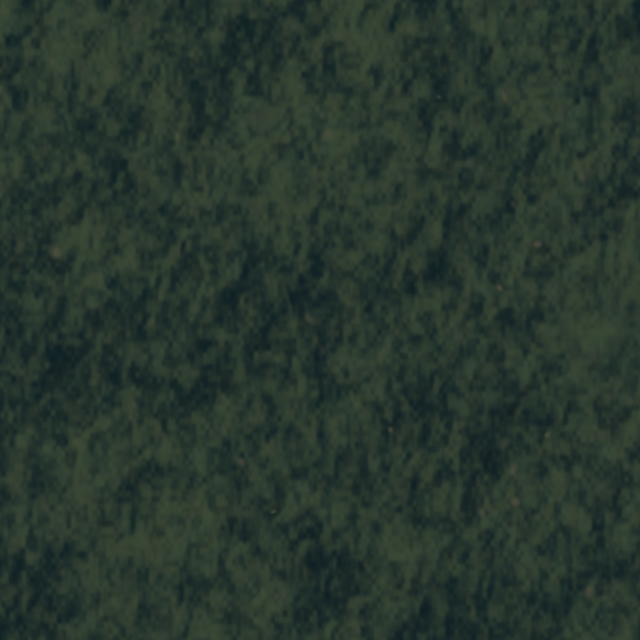
Write a WebGL 1 fragment shader that draws this texture.

```glsl
precision highp float;
// Dark mossy canopy: slanted, slightly stretched noise at five sizes, from broad
// shadow bands to fine grain, is summed into one tone and mapped to a ramp from
// teal shadow to olive green. Rare pale brown specks lie on top.
uniform vec2 u_resolution;

const vec3 MEAN_COLOR = vec3(0.157, 0.214, 0.179);
const vec3 TONE_SLOPE = vec3(0.034, 0.032, 0.014);  // colour change per unit of tone
const vec3 TINT_SHIFT = vec3(0.007, -0.002, -0.003);
const vec3 SPECK_COLOR = vec3(0.36, 0.33, 0.26);

// Noise cells per canvas: across the lean, along the lean
const vec2 BAND_FREQ  = vec2(6.5, 3.2);
const vec2 PATCH_FREQ = vec2(17.0, 10.0);
const vec2 CLUMP_FREQ = vec2(40.0, 24.0);
const vec2 LEAF_FREQ  = vec2(82.0, 50.0);
const vec2 GRAIN_FREQ = vec2(150.0, 108.0);

const float BAND_GAIN  = 1.10;
const float PATCH_GAIN = 0.85;
const float CLUMP_GAIN = 1.10;
const float LEAF_GAIN  = 1.45;
const float GRAIN_GAIN = 0.95;

const float BAND_LEAN = 1.05;   // radians from horizontal
const float LEAF_LEAN = 1.20;
const float WARP = 0.009;
const float SKEW = 0.06;        // deepens shadows, flattens highlights
const float SOFT_LIMIT = 0.07;
const float SPECK_CELLS = 17.0;
const float SPECK_CHANCE = 0.13;
const float SPECK_RADIUS = 0.20; // in speck cells

float hash(vec2 p) {
  vec3 q = fract(vec3(p.xyx) * 0.1031);
  q += dot(q, q.yzx + 33.33);
  return fract((q.x + q.y) * q.z);
}

// Smooth value noise in -1..1
float noise(vec2 p) {
  vec2 cell = floor(p);
  vec2 f = fract(p);
  f = f * f * f * (f * (f * 6.0 - 15.0) + 10.0);
  float low = mix(hash(cell), hash(cell + vec2(1.0, 0.0)), f.x);
  float high = mix(hash(cell + vec2(0.0, 1.0)), hash(cell + 1.0), f.x);
  return 2.0 * mix(low, high, f.y) - 1.0;
}

// Coordinates across and along a direction
vec2 lean(vec2 p, float angle) {
  vec2 along = vec2(cos(angle), sin(angle));
  return vec2(dot(p, vec2(along.y, -along.x)), dot(p, along));
}

// Noise of a given size and lean; the seed moves it to a fresh area
float layer(vec2 p, vec2 freq, float angle, float seed) {
  return noise(lean(p, angle) * freq + seed);
}

// Sparse soft dots, one candidate per cell
float specks(vec2 p) {
  vec2 q = p * SPECK_CELLS;
  vec2 cell = floor(q);
  vec2 jitter = vec2(hash(cell + 211.0), hash(cell + 307.0));
  vec2 offset = fract(q) - mix(vec2(0.25), vec2(0.75), jitter);
  float size = SPECK_RADIUS * mix(0.5, 1.1, hash(cell + 401.0));
  float present = step(hash(cell + 503.0), SPECK_CHANCE);
  float strength = mix(0.2, 0.6, hash(cell + 601.0));
  float dist = length(offset * vec2(1.0, 0.8));
  return present * strength * (1.0 - smoothstep(0.1 * size, size, dist));
}

void main() {
  vec2 uv = gl_FragCoord.xy / u_resolution.y;

  // Bend the space a little so no grid shows
  vec2 bend = vec2(noise(uv * 23.0 + 71.0), noise(uv * 23.0 + 137.0));
  vec2 p = uv + WARP * bend;

  // Broad bands fade toward the top; bright ones carry less detail
  float band = layer(p, BAND_FREQ, BAND_LEAN, 19.0);
  float bandFade = mix(1.1, 0.55, smoothstep(0.45, 1.0, uv.y));
  float detail = mix(1.05, 0.75, smoothstep(0.35, 0.9, band * bandFade));

  float fine = CLUMP_GAIN * layer(p, CLUMP_FREQ, LEAF_LEAN, 53.0)
             + LEAF_GAIN * layer(p, LEAF_FREQ, LEAF_LEAN + 0.15, 89.0)
             + GRAIN_GAIN * layer(uv, GRAIN_FREQ, LEAF_LEAN + 0.4, 151.0);
  float tone = BAND_GAIN * bandFade * band
             + PATCH_GAIN * layer(p, PATCH_FREQ, BAND_LEAN + 0.1, 37.0)
             + detail * fine;

  // Shape the tone, then colour it
  tone -= SKEW * (tone * tone - 1.0);
  tone /= sqrt(1.0 + SOFT_LIMIT * tone * tone);
  float tint = layer(p, LEAF_FREQ * 0.8, LEAF_LEAN, 193.0);
  vec3 color = MEAN_COLOR + TONE_SLOPE * tone + TINT_SHIFT * tint;
  color = mix(color, SPECK_COLOR, specks(p));

  gl_FragColor = vec4(color, 1.0);
}
```
